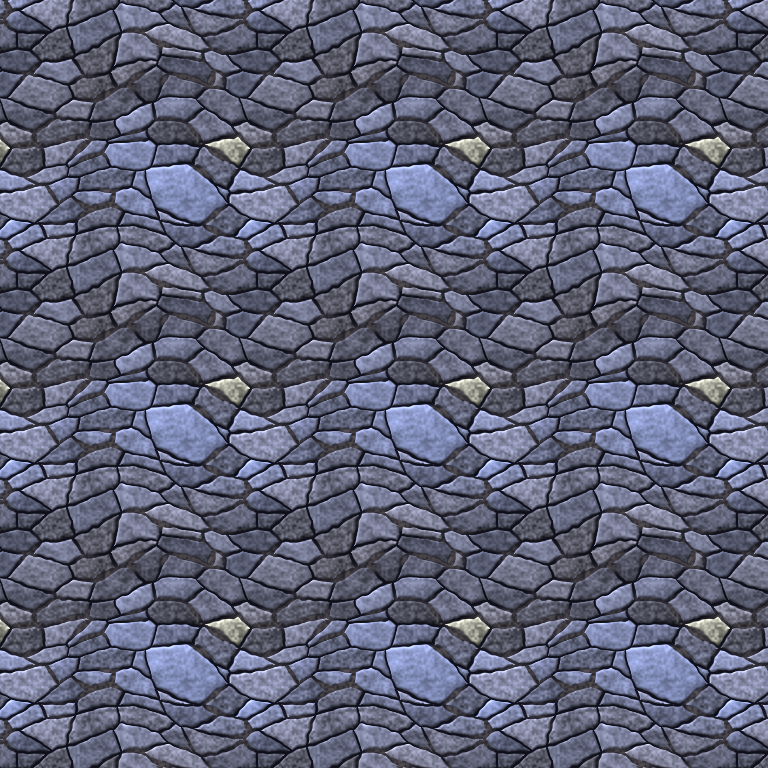
A WebGL 1 fragment shader for this texture:

```glsl
precision highp float;
// Dry-stacked slate wall: one seamless tile of angular stones, repeated 3.2 times each way.
// Stones are cells of a wrapped, weighted Voronoi diagram on a bent grid; each gets its own
// tint, slope, strata and grain, a lit or shaded rim, and dark joints with brown rubble.
uniform vec2 u_resolution;

const float TAU = 6.2831853;
const float REPEATS = 3.2;
const vec2 GRID = vec2(6.0, 11.0);          // stones per tile
const vec2 LIGHT = vec2(-0.5, 0.866);       // from the upper left
const vec3 SHADOW = vec3(0.06, 0.06, 0.10);
const vec3 RUBBLE = vec3(0.33, 0.31, 0.32);
const vec3 GREY_SLATE = vec3(0.43, 0.43, 0.49);
const vec3 BLUE_SLATE = vec3(0.42, 0.46, 0.61);
const vec3 CREAM = vec3(0.66, 0.66, 0.61);

struct Stone {
  vec2 id;       // wrapped grid cell
  vec2 offset;   // position relative to the centre, in cells
  vec2 normal;   // direction towards the closest edge
  float edge;    // distance to that edge, in tiles
};

vec2 hash2(vec2 p) {
  vec3 q = fract(p.xyx * vec3(0.1031, 0.1030, 0.0973));
  q += dot(q, q.yzx + 33.33);
  return fract((q.xx + q.yz) * q.zy);
}

vec2 wrapCell(vec2 cell, vec2 period) {
  return floor(mod(cell + 0.5, period));
}

// Value noise that wraps once per tile
float noise(vec2 p, vec2 period) {
  p *= period;
  vec2 i = floor(p);
  vec2 f = fract(p);
  f = f * f * (3.0 - 2.0 * f);
  float a = hash2(wrapCell(i, period)).x;
  float b = hash2(wrapCell(i + vec2(1.0, 0.0), period)).x;
  float c = hash2(wrapCell(i + vec2(0.0, 1.0), period)).x;
  float d = hash2(wrapCell(i + 1.0, period)).x;
  return mix(mix(a, b, f.x), mix(c, d, f.x), f.y);
}

float isCell(vec2 id, vec2 cell) {
  return 1.0 - step(0.5, distance(id, cell));
}

vec2 stoneCentre(vec2 cell) {
  return cell + 0.1 + 0.8 * hash2(wrapCell(cell, GRID) + 17.0);
}

// Larger weights claim more area; three cells hold broad slabs
float stoneWeight(vec2 cell) {
  vec2 id = wrapCell(cell, GRID);
  float slab = 0.75 * isCell(id, vec2(4.0, 4.0)) + 0.55 * isCell(id, vec2(1.0, 9.0))
             + 0.45 * isCell(id, vec2(0.0, 4.0));
  return 0.35 * hash2(id + 41.0).x + slab;
}

Stone findStone(vec2 p) {
  vec2 base = floor(p);
  vec2 home = base;
  float best = 1e3;
  for (int y = -2; y <= 2; y++) {
    for (int x = -2; x <= 2; x++) {
      vec2 cell = base + vec2(float(x), float(y));
      vec2 d = p - stoneCentre(cell);
      float power = dot(d, d) - stoneWeight(cell);
      if (power < best) { best = power; home = cell; }
    }
  }
  vec2 centre = stoneCentre(home);
  Stone s = Stone(wrapCell(home, GRID), p - centre, vec2(0.0), 1.0);
  for (int y = -2; y <= 2; y++) {
    for (int x = -2; x <= 2; x++) {
      if (x == 0 && y == 0) continue;
      vec2 cell = home + vec2(float(x), float(y));
      vec2 other = stoneCentre(cell);
      vec2 d = p - other;
      vec2 across = (other - centre) * GRID;
      float edge = 0.5 * (dot(d, d) - stoneWeight(cell) - best) / length(across);
      if (edge < s.edge) { s.edge = edge; s.normal = normalize(across); }
    }
  }
  return s;
}

// Bends the courses so stones lean both ways, and roughens their outlines
vec2 bendCourses(vec2 p) {
  float lift = 0.05 * cos(TAU * (p.x - 0.6) + 0.8 * sin(TAU * p.y))
             + 0.012 * sin(TAU * (2.0 * p.x + p.y));
  vec2 rough = vec2(noise(p, vec2(37.0)), noise(p + 0.37, vec2(41.0))) - 0.5;
  return p - vec2(0.0, lift) + 0.009 * rough;
}

vec3 stoneColour(Stone s, vec2 p, float grain) {
  vec2 h = hash2(s.id + 73.0);
  float band = 0.5 + 0.5 * cos(TAU * (s.id.y / GRID.y - 0.8));
  vec3 tint = mix(BLUE_SLATE, GREY_SLATE, clamp(0.65 * h.y + 0.5 * band, 0.0, 1.0));
  tint = mix(tint, CREAM, isCell(s.id, vec2(5.0, 6.0)));
  float strata = noise(p + vec2(0.0, 0.15 * (h.x - 0.5) * s.offset.x), vec2(17.0, 61.0)) - 0.5;
  float blotch = noise(p, vec2(23.0)) - 0.5;
  float tone = mix(0.82, 1.34, h.x) - 0.18 * band + 0.12 * dot(s.offset, LIGHT);
  tone += 0.25 * isCell(s.id, vec2(4.0, 4.0)) + 0.28 * strata + 0.24 * blotch;
  return tint * (tone + mix(0.4, 0.85, h.y) * grain);
}

void main() {
  vec2 p = fract(gl_FragCoord.xy / u_resolution.y * REPEATS);
  float pixel = REPEATS / u_resolution.y;
  Stone s = findStone(bendCourses(p) * GRID);
  float grain = 0.6 * noise(p, vec2(113.0)) + 0.4 * noise(p, vec2(67.0, 79.0)) - 0.5;

  // Joints widen in places and on the shaded side
  float patches = noise(p + 0.21, vec2(9.0, 13.0));
  float facing = dot(s.normal, LIGHT);
  float gap = mix(0.003, 0.007, patches) + 0.007 * smoothstep(0.65, 0.95, patches);
  gap *= 1.0 - 0.35 * facing;
  float inside = s.edge - gap;

  // Bevelled rim: pale towards the light, dark away from it
  vec3 stone = stoneColour(s, p, grain);
  float rim = 1.0 - smoothstep(0.0, 0.013, inside);
  stone *= 1.0 + rim * (0.5 * facing - 0.08);

  float rubble = smoothstep(0.45, 0.85, patches) * (0.7 + grain);
  vec3 joint = mix(SHADOW, RUBBLE, clamp(rubble, 0.0, 1.0));
  float cover = smoothstep(-0.5 * pixel, max(0.5 * pixel, 0.003), inside);
  gl_FragColor = vec4(clamp(mix(joint, stone, cover), 0.0, 1.0), 1.0);
}
```
